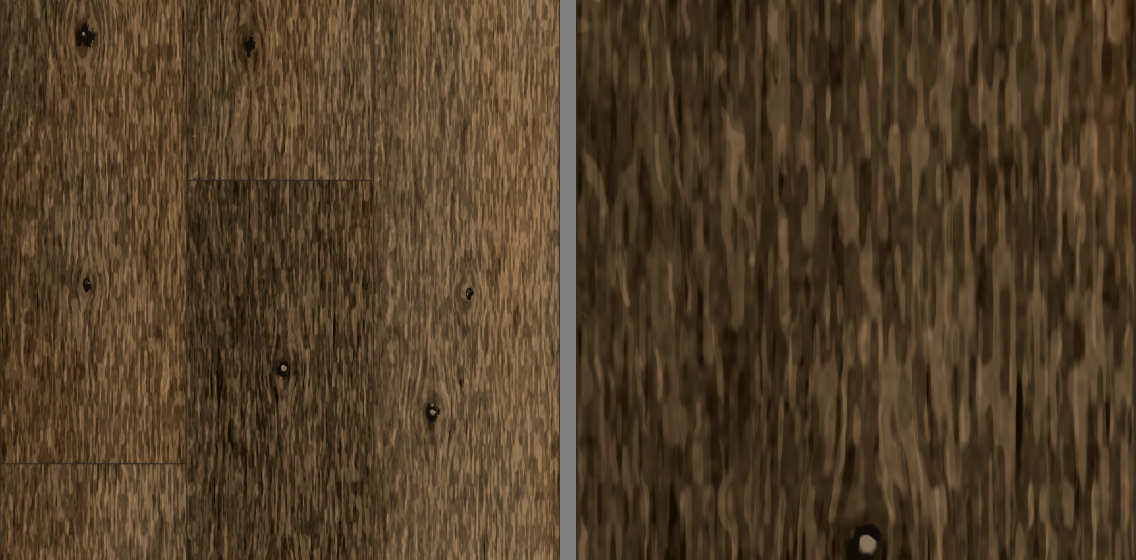
Left, the full canvas; right, a detail of the centre.
Reproduce this texture procedurally as a Shadertoy shader.

```glsl
// Dark brown oak floor: three columns of staggered planks with grain, pores and knots.

const float COLUMNS = 3.0;
const float PLANK_LENGTH = 1.3;
const vec3 JOINT_HEIGHT = vec3(0.172, 0.678, -0.1); // butt joint of each column
const vec3 UPPER_TONE = vec3(0.53, 0.58, 0.84);     // lightness above the joint
const vec3 LOWER_TONE = vec3(0.62, 0.36, 0.80);     // lightness below the joint
const vec3 DARK_WOOD = vec3(0.18, 0.13, 0.065);
const vec3 LIGHT_WOOD = vec3(0.50, 0.40, 0.285);
const vec3 WARM_TINT = vec3(0.022, 0.002, -0.012);
const vec3 KNOT_COLOR = vec3(0.055, 0.04, 0.03);
const vec3 KNOT_FLECK = vec3(0.62, 0.54, 0.42);
const vec3 SEAM_COLOR = vec3(0.20, 0.165, 0.13);
const float SEAM_HALF_WIDTH = 0.0013;
const float FLAT_DENSITY = 56.0;   // growth rings per canvas width, left of a plank
const float QUARTER_DENSITY = 45.0; // rings added toward the right of a plank
const float CATHEDRAL_BEND = 6.5;
const float PORE_CONTRAST = 0.46;
const float RING_CONTRAST = 0.40;
const int KNOTS = 3;
const vec2 KNOT_SIZE = vec2(0.015, 0.023);

float hash(vec2 p) {
    vec3 q = fract(p.xyx * 0.1031);
    q += dot(q, q.yzx + 33.33);
    return fract((q.x + q.y) * q.z);
}

float noise(vec2 p) {
    vec2 i = floor(p), f = fract(p);
    f = f * f * (3.0 - 2.0 * f);
    return mix(mix(hash(i), hash(i + vec2(1, 0)), f.x),
               mix(hash(i + vec2(0, 1)), hash(i + vec2(1, 1)), f.x), f.y);
}

float fbm(vec2 p) {
    float sum = 0.0, gain = 0.5;
    for (int i = 0; i < 4; i++) {
        sum += gain * noise(p);
        p = p * 2.03 + 17.1;
        gain *= 0.5;
    }
    return sum;
}

// p: position from the lower left corner of the plank
vec3 wood(vec2 p, float id, float tone) {
    float across = p.x * COLUMNS;
    vec2 seed = vec2(id * 13.7, id * 7.3);

    // Knots push the grain aside
    float knot = 0.0, halo = 0.0, fleck = 0.0;
    vec2 bent = p;
    for (int i = 0; i < KNOTS; i++) {
        vec2 key = vec2(float(i) * 5.0 + 2.0, id * 3.0 + 1.0);
        vec2 center = vec2((0.12 + 0.76 * hash(key)) / COLUMNS,
                           (float(i) + 0.15 + 0.7 * hash(key + 40.0)) * PLANK_LENGTH / float(KNOTS));
        float size = mix(0.55, 1.15, hash(key + 80.0));
        vec2 d = (p - center) / (KNOT_SIZE * size);
        float ragged = length(d) + 1.5 * (fbm(p * vec2(150.0, 85.0) + seed) - 0.5);
        knot = max(knot, 1.0 - smoothstep(0.55, 0.85, ragged));
        halo = max(halo, exp(-0.3 * dot(d, d)));
        fleck = max(fleck, 1.0 - smoothstep(0.3, 0.6, length(d - vec2(0.15, 0.2))));
        bent.x -= 0.010 * size * d.x * exp(-0.15 * dot(d, d));
    }

    // Growth rings, looping where the board is flat sawn
    float flatSawn = 1.0 - smoothstep(0.1, 0.5, across);
    float rings = bent.x * FLAT_DENSITY + QUARTER_DENSITY * max(bent.x - 0.1, 0.0)
        + CATHEDRAL_BEND * flatSawn * noise(bent * vec2(15.0, 2.6) + seed)
        + 1.6 * fbm(bent * vec2(9.0, 2.0) + seed)
        + 0.25 * noise(bent * vec2(110.0, 90.0) + seed);
    float ringDistance = abs(fract(rings) - 0.5);
    float ringLine = 1.0 - smoothstep(0.06, 0.12 + 0.8 * fwidth(rings), ringDistance);
    float broken = smoothstep(0.42, 0.58, noise(bent * vec2(150.0, 38.0) + seed));

    // Fine pores, long streaks, ray flecks and thin splits
    float pores = smoothstep(0.42, 0.68, noise(bent * vec2(290.0, 42.0) + seed));
    float fibres = noise(bent * vec2(330.0, 130.0) + seed + 31.0);
    float gaps = smoothstep(0.62, 0.80, noise(bent * vec2(250.0, 30.0) + seed + 71.0));
    float streaks = fbm(bent * vec2(30.0, 0.9) + seed);
    float clouds = fbm(bent * vec2(9.0, 2.0) + seed + 9.0);
    float rays = smoothstep(0.45, 0.9, across) * (noise(bent * vec2(55.0, 28.0) + seed) - 0.5);
    float split = smoothstep(0.86, 0.94, noise(bent * vec2(150.0, 10.0) + seed + 57.0))
        * smoothstep(0.6, 0.75, noise(bent * vec2(12.0, 4.0) + seed + 63.0));

    float light = tone + 0.02 - 0.30 * tone * (1.0 - smoothstep(0.0, 0.6, across));
    light += 0.28 * (streaks - 0.47) + 0.22 * (clouds - 0.47) + 0.13 * rays;
    light += PORE_CONTRAST * mix(1.0, 0.6, flatSawn) * (pores - 0.42);
    light += 0.26 * (fibres - 0.5) - 0.24 * (gaps - 0.15);
    light += RING_CONTRAST * mix(0.7, 1.0, flatSawn) * (ringLine * broken - 0.12);
    light -= 0.10 * flatSawn * smoothstep(0.25, 0.45, ringDistance);
    light -= 0.28 * halo + 0.5 * split;

    vec3 color = mix(DARK_WOOD, LIGHT_WOOD, clamp(light, -0.3, 1.3));
    color += WARM_TINT * smoothstep(0.4, 0.65, fbm(p * vec2(7.0, 1.8) + seed + 23.0));
    color = mix(color, KNOT_COLOR, 0.92 * knot);
    return mix(color, KNOT_FLECK, 0.8 * fleck * smoothstep(0.55, 0.7, noise(p * 130.0 + seed)));
}

void mainImage(out vec4 fragColor, in vec2 fragCoord) {
    vec2 uv = fragCoord / iResolution.xy;
    float pixel = 1.0 / min(iResolution.x, iResolution.y);

    // Plank layout
    float column = clamp(floor(uv.x * COLUMNS), 0.0, COLUMNS - 1.0);
    int c = int(column);
    float along = uv.y - JOINT_HEIGHT[c];
    float row = floor(along / PLANK_LENGTH);
    vec2 local = vec2(uv.x - column / COLUMNS, along - row * PLANK_LENGTH);
    float tone = row < 0.0 ? LOWER_TONE[c] : UPPER_TONE[c];
    vec3 color = wood(local, column + COLUMNS * row + 7.0, tone);

    // Seams with a soft shadow beside them
    vec2 edge = min(local, vec2(1.0 / COLUMNS, PLANK_LENGTH) - local);
    float gap = min(edge.x, edge.y);
    color *= 1.0 - 0.15 * exp(-gap / 0.003);
    float seam = 1.0 - smoothstep(SEAM_HALF_WIDTH - 0.5 * pixel, SEAM_HALF_WIDTH + 0.5 * pixel, gap);
    color = mix(color, SEAM_COLOR, 0.75 * seam);

    fragColor = vec4(clamp(color, 0.0, 1.0), 1.0);
}
```
